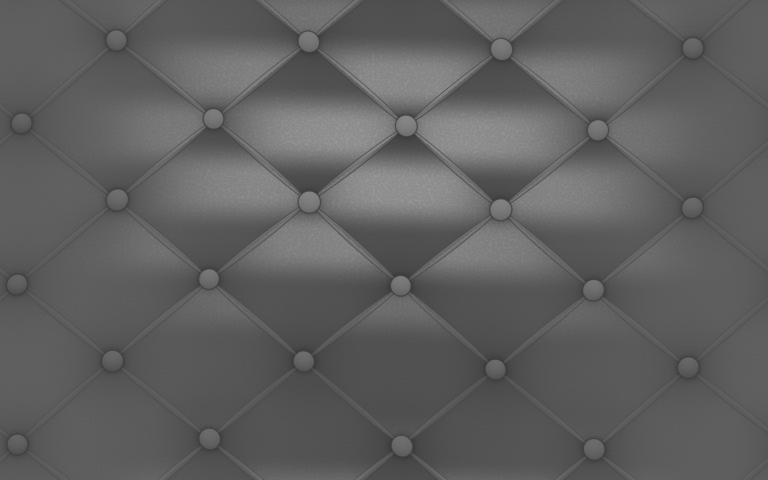
A Shadertoy shader for this texture:

```glsl
// Grey tufted leather: a diamond lattice of buttons joined by narrow pleats.
// Cushion slopes bend one broad reflection; wrapped cellular noise adds grain.
// Four by three lattice cells and periodic warps make all edges tile.

const float PI = 3.14159265;
const vec2 REPEATS = vec2(4.0, 3.0);
const vec2 LATTICE_OFFSET = vec2(0.10, 0.22);
const vec2 LIGHT_POS = vec2(0.51, 0.68);
const vec2 GRAIN_CELLS = vec2(288.0, 180.0);
const float LEATHER = 0.374;
const float BUTTON_RADIUS = 0.0225;
const float PLEAT_HALF_WIDTH = 0.007;
const float LINE_HALF_WIDTH = 0.001;

vec2 hash2(vec2 p) {
    vec3 h = fract(p.xyx * vec3(0.1031, 0.1030, 0.0973));
    h += dot(h, h.yzx + 33.33);
    return fract((h.xx + h.yz) * h.zy);
}

// Distance to the nearest feature point, wrapping after "count" cells
float cellular(vec2 uv, vec2 count) {
    vec2 p = uv * count;
    vec2 cell = floor(p);
    float nearest = 2.0;
    for (int y = -1; y <= 1; y++) {
        for (int x = -1; x <= 1; x++) {
            vec2 neighbour = cell + vec2(x, y);
            vec2 point = neighbour + hash2(mod(neighbour, count));
            nearest = min(nearest, length(point - p));
        }
    }
    return nearest;
}

float stroke(float dist, float halfWidth, float px) {
    return 1.0 - smoothstep(halfWidth - 0.7 * px, halfWidth + 0.7 * px, abs(dist));
}

// Mirror-like patch with a flat top and rounded square outline
float reflection(vec2 tilt) {
    vec2 squared = tilt * tilt;
    float extent = pow(dot(squared, squared), 0.25);
    return 1.0 - smoothstep(0.15, 0.72, extent);
}

// Lens-shaped fold between two buttons: dark outlines, bevelled inside
float pleat(float base, float across, float along, float light, float px) {
    float halfWidth = PLEAT_HALF_WIDTH * pow(sin(PI * abs(along)), 0.6);
    float inside = 1.0 - smoothstep(-px, px, abs(across) - halfWidth);
    float bevel = across / PLEAT_HALF_WIDTH;
    float shade = base - 0.02 * exp(-abs(across) / 0.012);
    float fold = mix(shade, LEATHER + 0.11 * light, 0.55);
    shade = mix(shade, fold + (0.02 + 0.035 * light) * bevel, inside);
    float outline = stroke(abs(across) - halfWidth, LINE_HALF_WIDTH, px);
    return mix(shade, 0.25, outline * (0.35 + 0.35 * light));
}

// Domed button with a contact shadow, dark rim and light from above
float button(float base, vec2 p, float radius, float light, float px) {
    float r = length(p);
    vec2 dome = p / radius;
    float shade = base - 0.06 * exp(-max(r - radius, 0.0) / 0.006);
    float face = LEATHER + 0.13 * light + 0.05 * dome.y - 0.03 * dot(dome, dome);
    shade = mix(shade, face, 1.0 - smoothstep(-px, px, r - radius));
    return mix(shade, 0.24, 0.7 * stroke(r - radius, 0.0014, px));
}

void mainImage(out vec4 fragColor, in vec2 fragCoord) {
    vec2 uv = fragCoord / iResolution.xy;
    float px = 1.0 / iResolution.y;
    vec2 cellSize = vec2(iResolution.x / iResolution.y, 1.0) / REPEATS;

    // Slightly warped lattice; buttons lie at whole diagonal coordinates
    vec2 warp = vec2(0.004, -0.011) * sin(2.0 * PI * uv.yx);
    vec2 p = (uv + warp) * REPEATS - LATTICE_OFFSET;
    vec2 diagonal = vec2(p.x + p.y, p.x - p.y);
    vec2 id = round(diagonal);
    vec2 fromSeam = diagonal - id;
    vec2 inCushion = fract(diagonal) - 0.5;
    vec2 slope = vec2(inCushion.x + inCushion.y, inCushion.x - inCushion.y);

    // Broad reflection, fading to nothing half a canvas from the light
    vec2 away = fract(uv - LIGHT_POS + 0.5) - 0.5;
    vec2 fade = max(cos(PI * away), 0.0);
    float light = fade.x * fade.y * smoothstep(0.0, 0.7, fade.x);
    vec2 tilt = slope * vec2(0.32, 0.85) + away * vec2(0.8, 2.3);
    float gloss = light * reflection(tilt);

    // Button position in canvas heights
    vec2 center = 0.5 * vec2(id.x + id.y, id.x - id.y);
    vec2 vary = hash2(mod(center, REPEATS) + 7.0) - 0.5;
    vec2 toButton = (p - center) * cellSize - 0.003 * vary;

    // Cushions
    float shade = LEATHER + 0.2 * gloss;
    shade -= 0.055 * (1.0 - gloss) * fade.x * fade.x;
    shade -= 0.035 * exp(-dot(toButton, toButton) / 0.006);
    float grain = cellular(uv, GRAIN_CELLS) - 0.45;
    shade += grain * (0.012 + 0.045 * gloss);

    // Pleats along both diagonals, then the buttons over their ends
    float seamScale = 1.0 / length(1.0 / cellSize);
    shade = pleat(shade, fromSeam.x * seamScale, fromSeam.y, light, px);
    shade = pleat(shade, -fromSeam.y * seamScale, fromSeam.x, light, px);
    float radius = BUTTON_RADIUS * (1.0 + 0.08 * vary.x);
    shade = button(shade, toButton, radius, light, px);

    fragColor = vec4(vec3(shade), 1.0);
}
```
